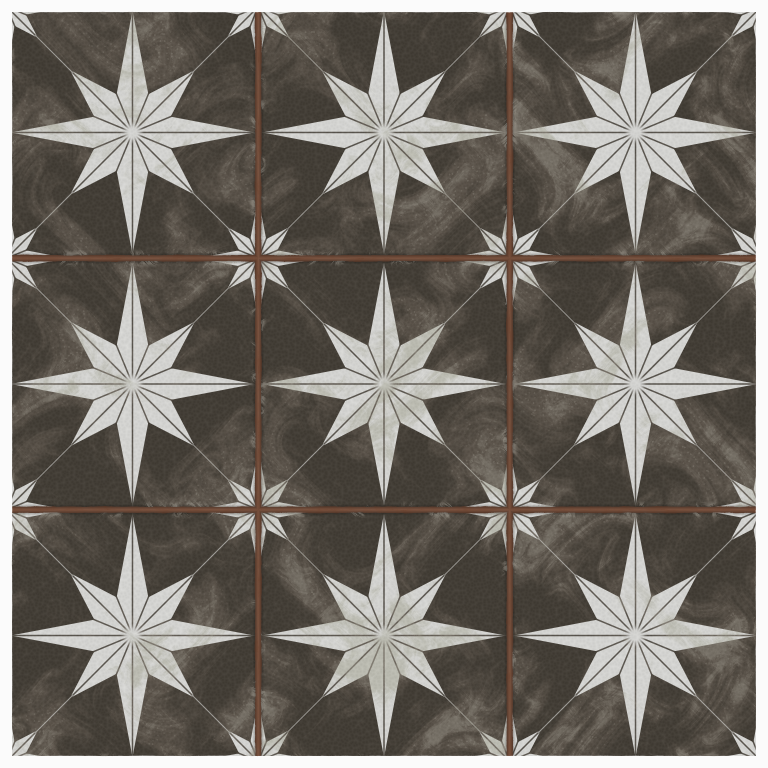
A WebGL 2 fragment shader for this pattern:

```glsl
#version 300 es
precision highp float;

#define TILES 3.0
#define PITCH 0.3275
#define MARGIN 0.0158
#define GROUT_HALF 0.0125
#define LONG_TIP vec2(0.484, 0.0)
#define NOTCH vec2(0.152, 0.063)
#define SHORT_TIP vec2(0.248, 0.248)
#define CORNER_SCALE 0.5
#define CREASE_HALF 0.003
#define LINK_HALF 0.002
#define WEAR 1.0
#define GRAIN 0.05

uniform vec2 u_resolution;
out vec4 fragColor;

const vec3 PAPER = vec3(0.985);
const vec3 CHARCOAL = vec3(0.265, 0.245, 0.215);
const vec3 UMBER = vec3(0.36, 0.33, 0.295);
const vec3 DUST = vec3(0.52, 0.50, 0.46);
const vec3 CHALK = vec3(0.83, 0.83, 0.82);
const vec3 AGED_CHALK = vec3(0.70, 0.70, 0.65);
const vec3 CLAY = vec3(0.43, 0.29, 0.22);

vec2 hash2(vec2 p) {
    vec3 h = fract(p.xyx * vec3(0.1031, 0.1030, 0.0973));
    h += dot(h, h.yzx + 33.33);
    return fract((h.xx + h.yz) * h.zy);
}

// Layered, warped sines: soft cloudy stains, roughly -1 to 1
float clouds(vec2 p) {
    float sum = 0.0, amp = 0.55;
    for (int i = 0; i < 6; i++) {
        p += 0.7 * sin(p.yx * 1.3 + float(i));
        sum += amp * sin(p.x) * sin(p.y);
        p = mat2(1.36, 1.14, -1.14, 1.36) * p + 2.7;
        amp *= 0.68;
    }
    return sum;
}

// Cellular noise: distance to the nearest scattered point
float cellular(vec2 p) {
    vec2 cell = floor(p), f = fract(p);
    float nearest = 2.0;
    for (int y = -1; y <= 1; y++)
        for (int x = -1; x <= 1; x++) {
            vec2 o = vec2(x, y);
            nearest = min(nearest, length(o + hash2(cell + o) - f));
        }
    return nearest;
}

float cover(float inside, float px) {
    return clamp(inside / px + 0.5, 0.0, 1.0);
}

// Signed distance to the line a-b, positive on its left
float lineSide(vec2 p, vec2 a, vec2 b) {
    vec2 d = normalize(b - a), v = p - a;
    return d.x * v.y - d.y * v.x;
}

// Eight-pointed star folded into one octant; returns chalk coverage
float star(vec2 p, float scale, float px) {
    p = abs(p) / scale;
    px /= scale;
    if (p.y > p.x) p = p.yx;
    float shape = max(lineSide(p, LONG_TIP, NOTCH), lineSide(p, NOTCH, SHORT_TIP));
    float fold = min(p.y, (p.x - p.y) * 0.7071);
    fold = min(fold, abs(lineSide(p, vec2(0.0), NOTCH)));
    float crease = cover(CREASE_HALF / scale - fold, px);
    crease *= smoothstep(0.015, 0.05, length(p));
    return cover(shape, px) * (1.0 - 0.85 * crease);
}

void main() {
    float side = min(u_resolution.x, u_resolution.y);
    vec2 uv = (gl_FragCoord.xy - 0.5 * u_resolution) / side;
    float px = 1.0 / (side * PITCH);
    vec2 grid = uv / PITCH + 0.5 * TILES;
    vec2 q = fract(grid) - 0.5;
    vec2 seed = hash2(floor(grid) + 7.0);

    // Stains differ from tile to tile
    vec2 local = q + seed * 23.0;
    float stain = clouds(local * 6.0);
    float fine = clouds(local * 21.0 + 4.0);
    float speck = cellular(grid * 75.0);
    float grain = (speck - 0.5) * GRAIN;

    // Glazed ground with dusty patches and pale flecks
    vec3 ground = mix(CHARCOAL, UMBER, smoothstep(-0.35, 0.6, stain + 0.25 * fine));
    float dusty = smoothstep(0.3, 1.0, stain + 0.45 * fine + 0.3 * (seed.x - 0.5));
    ground = mix(ground, DUST, 0.65 * WEAR * dusty);
    float fleck = smoothstep(0.22, 0.08, cellular(grid * 42.0)) * smoothstep(0.0, 0.7, stain);
    ground = mix(ground, DUST, 0.4 * WEAR * fleck) + grain;

    // Central star, quarter stars in the corners and the thin links
    vec2 a = abs(q);
    float ink = max(star(q, 1.0, px), star(a - 0.5, CORNER_SCALE, px));
    float span = step(SHORT_TIP.x - 0.01, min(a.x, a.y));
    float link = cover(LINK_HALF - abs(a.x - a.y) * 0.7071, px) * span;
    link *= step(max(a.x, a.y), 0.5 - CORNER_SCALE * SHORT_TIP.x + 0.01);
    ink = max(ink, 0.6 * link);
    float aged = smoothstep(0.0, 1.0, stain + 0.5 * fine + 0.6 * (seed.y - 0.5));
    vec3 chalk = mix(CHALK, AGED_CHALK, 0.75 * WEAR * aged) + grain;
    vec3 color = mix(ground, chalk, ink);

    // Chipped tile rim, then the clay joint
    float rim = 0.5 - GROUT_HALF - max(a.x, a.y) + 0.0025 * fine;
    float chip = smoothstep(0.028, 0.0, rim) * smoothstep(0.25, 0.75, fine + 0.3 * stain);
    color = mix(color, vec3(0.64, 0.62, 0.58), 0.6 * WEAR * chip);
    color *= 1.0 - 0.2 * smoothstep(0.012, 0.0, rim);
    vec3 joint = CLAY * (0.82 + 0.25 * smoothstep(0.0, GROUT_HALF, -rim)) + 0.03 * fine;
    color = mix(joint, color, cover(rim, px));

    // Plain margin around the panel
    float panel = 0.5 - MARGIN - max(abs(uv.x), abs(uv.y));
    color = mix(PAPER, color, cover(panel / PITCH + 0.001 * fine, px));
    fragColor = vec4(color, 1.0);
}
```
